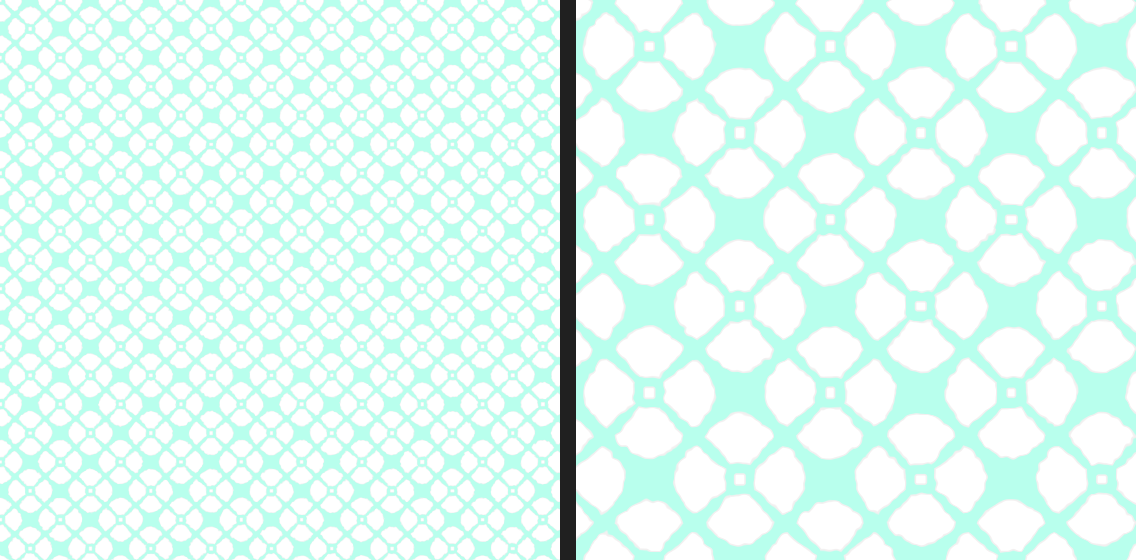
Left: the whole. Right: its middle third, enlarged.
Reproduce this pattern procedurally as a Shadertoy shader.

```glsl
// Staggered lattice of four-petalled white flowers on mint, each with a tiny centre dot.
// Every pixel is folded into its nearest flower, where distance functions shape one
// scalloped petal; hashed value noise roughens the outlines a little.

const vec3 MINT  = vec3(0.72, 1.00, 0.93);
const vec3 WHITE = vec3(1.00);
const vec3 RIM   = vec3(0.95, 0.94, 0.94);

const float UNITS  = 1152.0;                       // design units per canvas height
const vec2  PERIOD = vec2(0.10772, 0.10312) * UNITS; // about 9.3 across, 9.7 down
const float RIM_WIDTH = 1.1;

float hash(vec2 cell) {
    uvec2 n = uvec2(ivec2(cell)) * uvec2(1597u, 3571u);
    uint h = (n.x ^ n.y) * 277803u;
    h = (h ^ (h >> 15u)) * 739397u;
    return float((h ^ (h >> 13u)) & 65535u) / 65535.0;
}

float valueNoise(vec2 p) {
    vec2 i = floor(p);
    vec2 f = fract(p);
    f = f * f * (3.0 - 2.0 * f);
    float low  = mix(hash(i), hash(i + vec2(1, 0)), f.x);
    float high = mix(hash(i + vec2(0, 1)), hash(i + vec2(1, 1)), f.x);
    return mix(low, high, f.y);
}

// Offset from the nearest centre of a rectangular lattice; z and w hold its index.
vec4 nearestCentre(vec2 p, vec2 shift) {
    vec2 index = floor(p / PERIOD - shift + 0.5);
    return vec4(p - (index + shift) * PERIOD, index);
}

// One petal: x runs outward from the flower centre, y is the distance to its axis.
float petalDistance(vec2 p) {
    float wedge = (p.y - 8.0 - 0.85 * (p.x - 11.0)) * 0.762;
    float tipLobe  = length(p - vec2(25.0, 0.0)) - 20.5;
    float sideLobe = length(p - vec2(28.0, 13.0)) - 10.5;
    float outer = min(min(tipLobe, sideLobe), p.x - 27.0);
    return max(max(wedge, 10.0 - p.x), outer);
}

float roundedBox(vec2 p, vec2 halfSize, float radius) {
    vec2 d = abs(p) - halfSize + radius;
    return length(max(d, 0.0)) + min(max(d.x, d.y), 0.0) - radius;
}

float coverage(float dist, float blur) {
    return smoothstep(blur, -blur, dist);
}

void mainImage(out vec4 fragColor, in vec2 fragCoord) {
    // Measure downward from the top edge, where the lattice is anchored.
    vec2 p = vec2(fragCoord.x, iResolution.y - fragCoord.y) / iResolution.y * UNITS;
    float blur = 0.75 * UNITS / iResolution.y;

    // Two interleaved lattices make the half-drop arrangement.
    vec4 even = nearestCentre(p, vec2(0.0));
    vec4 odd  = nearestCentre(p, vec2(0.5));
    bool useEven = dot(even.xy, even.xy) < dot(odd.xy, odd.xy);
    vec4 flower = useEven ? even : odd;
    vec2 id = flower.zw * 2.0 + (useEven ? 0.0 : 1.0);

    // Fold all four petals onto one and roughen its outline.
    vec2 q = abs(flower.xy);
    float rough = (valueNoise(p / 4.5) - 0.5) * 2.2;
    float petal = petalDistance(vec2(max(q.x, q.y), min(q.x, q.y))) + rough;

    // Centre dot, slightly different in each flower.
    vec2 dotSize = 3.3 + 1.2 * vec2(hash(id), hash(id + 71.0));
    float centreDot = roundedBox(q, dotSize, 2.0);

    // Mint ground, then pale rim, then white inside.
    float d = min(petal, centreDot);
    vec3 color = mix(MINT, RIM, coverage(d, blur));
    color = mix(color, WHITE, coverage(d + RIM_WIDTH, blur));
    fragColor = vec4(color, 1.0);
}
```
